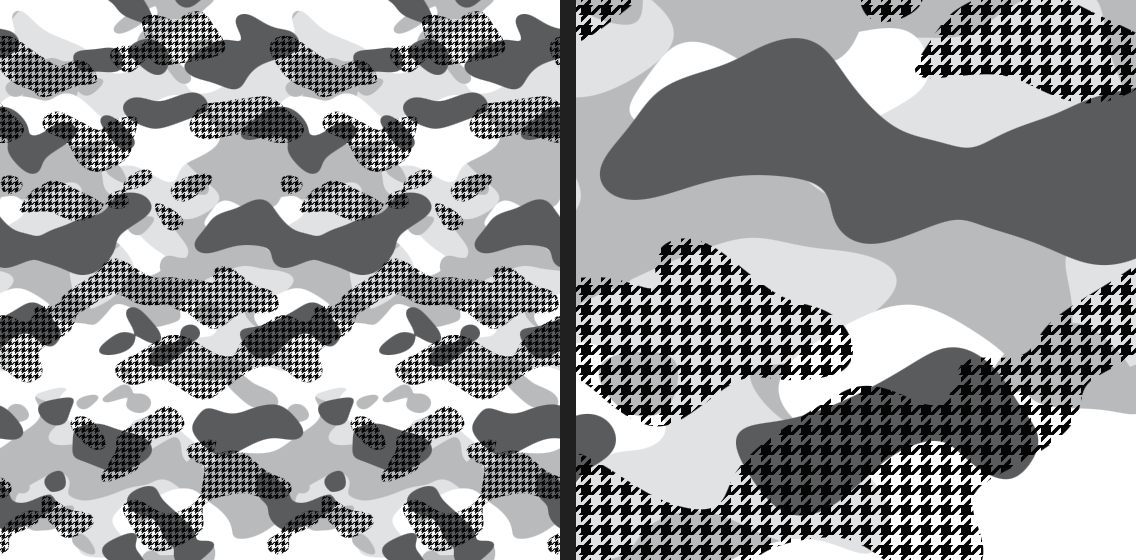
Left: the whole. Right: its middle third, enlarged.
This pattern is drawn by a Shadertoy shader. Its source:

```glsl
const vec2  TILE = vec2(0.5, 1.0);        // repeat size in canvas units
const float TEETH = 84.0;                 // houndstooth checks per canvas
const float THRESHOLD = 0.5;              // field level at a blob outline
const float WARP = 0.012;                 // waviness of the outlines
const float WHITE_BANDING = 0.25;         // gathers white into two bands
const vec2  LOBE_SPREAD = vec2(0.52, 0.64); // in cells
const vec2  JITTER = vec2(0.35, 0.50);    // in cells
const int   LOBES = 4;
const float TAU = 6.2831853;

const vec3 MID   = vec3(0.725, 0.729, 0.737);
const vec3 LIGHT = vec3(0.880, 0.886, 0.894);
const vec3 WHITE = vec3(1.0);
const vec3 DARK  = vec3(0.350, 0.357, 0.365);
const vec3 BLACK = vec3(0.02);

vec2 hash22(vec2 p) {
    vec3 q = fract(p.xyx * vec3(0.1031, 0.1030, 0.0973));
    q += dot(q, q.yzx + 33.33);
    return fract((q.xx + q.yz) * q.zy);
}

// Tileable field of lobed blobs, positive inside
float blobField(vec2 p, vec2 cells, float radius, float seed) {
    p += WARP * vec2(sin(TAU * (9.0 * p.y + 2.0 * p.x) + seed),
                     sin(TAU * (6.0 * p.x - 2.0 * p.y) + 2.0 * seed));
    vec2 cellSize = TILE / cells;
    vec2 grid = p / cellSize;
    float sum = 0.0;
    for (int j = -1; j <= 1; j++)
    for (int i = -1; i <= 1; i++) {
        vec2 cell = floor(grid) + vec2(i, j);
        vec2 id = mod(cell, cells);
        vec2 key = id + seed * vec2(17.0, 31.0);
        vec2 jitter = hash22(key) - 0.5;
        float stagger = 0.5 * mod(id.y, 2.0) - 0.25;
        vec2 centre = cell + 0.5 + vec2(stagger, 0.0) + JITTER * jitter;
        float blobSize = radius * mix(0.8, 1.15, hash22(key + 7.3).x);
        for (int k = 0; k < LOBES; k++) {
            vec2 h = hash22(key + 11.7 * float(k + 1));
            float along = float(k) / float(LOBES - 1) - 0.5;
            vec2 lobe = centre + LOBE_SPREAD * vec2(along, h.x - 0.5);
            vec2 d = (grid - lobe) * cellSize * vec2(0.85, 1.0);
            d /= blobSize * mix(0.65, 1.0, h.y);
            sum += exp(-dot(d, d));
        }
    }
    return sum - THRESHOLD;
}

float coverage(float field) {
    return clamp(0.5 + field / max(fwidth(field), 1e-5), 0.0, 1.0);
}

float stripe(float t, float blur) {
    return smoothstep(-blur, blur, 0.25 - abs(fract(t) - 0.5));
}

// Two striped threads swapped by a diagonal twill
float houndstooth(vec2 p, float pixel) {
    vec2 q = p * TEETH;
    float blur = 0.5 * pixel * TEETH;
    float warpThread = stripe(q.x, blur);
    float weftThread = stripe(q.y, blur);
    float twill = stripe(2.0 * (q.x - q.y), min(2.8 * blur, 0.24));
    return mix(weftThread, warpThread, twill);
}

void mainImage(out vec4 fragColor, in vec2 fragCoord) {
    float pixel = 1.0 / iResolution.y;
    vec2 p = fragCoord * pixel;

    // Flat camouflage layers, back to front
    float band = WHITE_BANDING * cos(2.0 * TAU * (p.y - 0.3));
    vec3 color = MID;
    color = mix(color, LIGHT, coverage(blobField(p, vec2(2, 7), 0.045, 1.0)));
    color = mix(color, WHITE, coverage(blobField(p, vec2(2, 6), 0.047, 2.0) + band));
    color = mix(color, MID, coverage(blobField(p, vec2(2, 5), 0.027, 3.0)));
    color = mix(color, DARK, coverage(blobField(p, vec2(2, 6), 0.036, 4.0) - 0.5 * band));

    // Houndstooth patches let the layers below show between the checks
    float patches = coverage(blobField(p, vec2(2, 7), 0.036, 5.0));
    color = mix(color, BLACK, patches * houndstooth(p, pixel));

    fragColor = vec4(color, 1.0);
}
```
